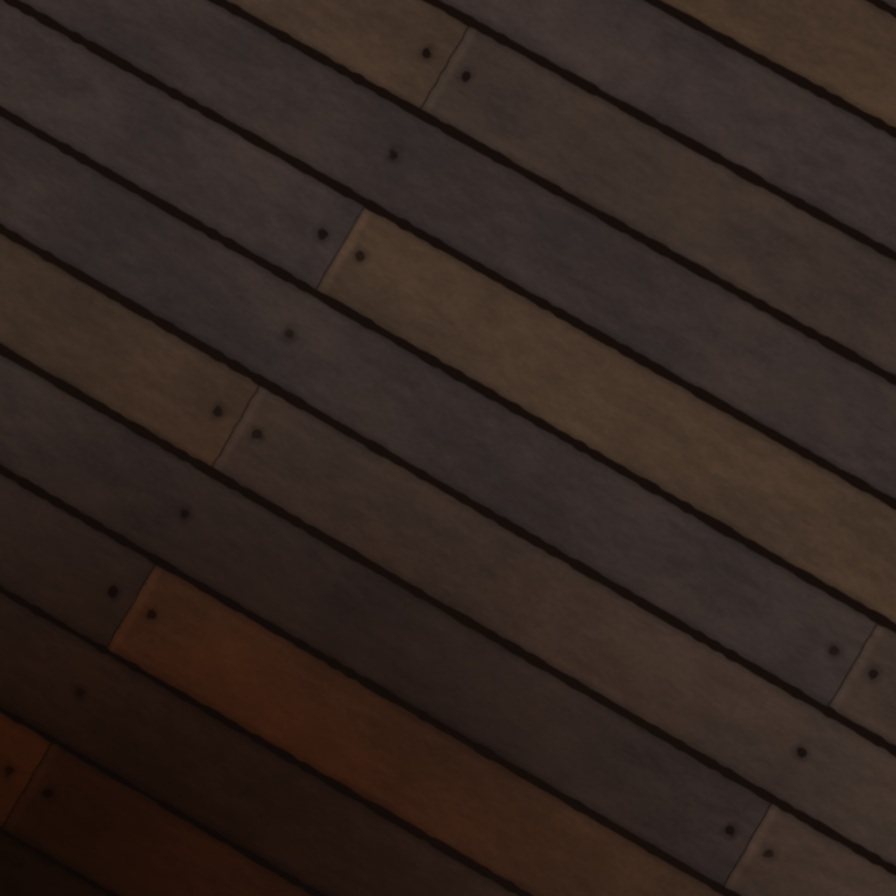
This texture is drawn by a Shadertoy shader. Its source:

```glsl
const float SLOPE = 0.583;         // fall of the boards across the canvas
const float PITCH = 0.1341;        // vertical distance between gaps
const float STRETCH = 1.1575;      // sqrt(1 + SLOPE^2)
const float BEAM_START = 0.467;    // first nailed beam, measured along the boards
const float BEAM_STEP = 0.729;

const vec3 GREY_WOOD = vec3(0.202, 0.168, 0.160);
const vec3 BROWN_WOOD = vec3(0.245, 0.187, 0.145);
const vec3 GAP_COLOR = vec3(0.075, 0.046, 0.034);
const vec3 NAIL_COLOR = vec3(0.085, 0.055, 0.045);

float hash(vec2 p) {
    vec3 q = fract(p.xyx * vec3(0.1031, 0.1030, 0.0973));
    q += dot(q, q.yzx + 33.33);
    return fract((q.x + q.y) * q.z);
}

float noise(vec2 p) {
    vec2 i = floor(p), f = fract(p);
    f = f * f * (3.0 - 2.0 * f);
    float low = mix(hash(i), hash(i + vec2(1, 0)), f.x);
    float high = mix(hash(i + vec2(0, 1)), hash(i + vec2(1, 1)), f.x);
    return mix(low, high, f.y);
}

float fbm(vec2 p) {
    float sum = 0.0, gain = 0.5;
    for (int i = 0; i < 4; i++) {
        sum += gain * noise(p);
        p = mat2(1.6, 1.2, -1.2, 1.6) * p + 7.3;
        gain *= 0.5;
    }
    return sum;
}

// Coverage of a shape with signed distance d and the given edge softness
float cover(float d, float soft) {
    return 1.0 - smoothstep(-soft, soft, d);
}

// x: distance along the boards, y: row number with fraction
vec2 boardSpace(vec2 uv) {
    float down = 1.0 - uv.y, x = uv.x - 0.5;
    float v = down - SLOPE * x;
    v += 0.03 * x * clamp(1.0 - 2.0 * v, 0.0, 1.3);
    return vec2((uv.x + SLOPE * down) / STRETCH, (v - 0.0104) / PITCH);
}

// Even rows are mostly brown, odd rows mostly grey
float boardWarmth(float row, float parity, float side) {
    float swing = cos(1.570796 * row);
    float even = mix(0.5 + 0.4 * swing, 0.7 - 0.25 * swing, side);
    return mix(even, mix(0.1, 0.5, side), parity);
}

// Mottled stains, long fibres and fine pores
vec3 weather(vec3 color, vec2 p, float seed) {
    float stain = fbm(p * vec2(9.0, 16.0) + seed) - 0.47;
    float fibre = fbm(p * vec2(38.0, 110.0) + seed) - 0.47;
    float pore = noise(p * vec2(190.0, 260.0)) - 0.5;
    color *= 1.0 + 0.24 * stain + 0.20 * fibre + 0.07 * pore;
    return color + vec3(0.022, 0.008, -0.006) * stain;
}

// Warm, dim falloff toward the lower left corner
vec3 shade(vec3 color, vec2 uv, float warmth) {
    float dim = 1.0 - smoothstep(0.12, 0.82, length(uv * vec2(0.8, 1.2)));
    vec3 tint = mix(vec3(0.55, 0.34, 0.21), vec3(0.86, 0.48, 0.25), warmth);
    float corner = 1.0 - smoothstep(0.0, 0.3, length(uv));
    color *= mix(vec3(1.0), tint, dim);
    return color * (1.0 - 0.3 * corner) * (0.93 + 0.1 * smoothstep(0.2, 1.3, uv.x + uv.y));
}

void mainImage(out vec4 fragColor, in vec2 fragCoord) {
    vec2 uv = fragCoord / iResolution.xy;
    float pixel = 1.0 / min(iResolution.x, iResolution.y);
    vec2 b = boardSpace(uv);
    float row = floor(b.y), across = fract(b.y);
    float width = PITCH / STRETCH;
    float parity = mod(row, 2.0);
    vec2 p = vec2(b.x, b.y * width);

    // Boards, staggered by one beam on every other row
    float run = (b.x - BEAM_START - BEAM_STEP * parity) / (2.0 * BEAM_STEP);
    float side = floor(run) + 1.0;
    float seed = hash(vec2(row + 20.0, side + 5.0));
    float warmth = boardWarmth(row, parity, side);
    vec3 color = mix(GREY_WOOD, BROWN_WOOD, warmth) * (0.95 + 0.1 * seed);
    color = weather(color, p, seed * 40.0);

    // Butt joints with a pale worn end
    float joint = (run - round(run)) * 2.0 * BEAM_STEP;
    joint += 0.002 * (noise(p * 90.0) - 0.5);
    color *= 1.0 + 0.13 * cover(abs(joint - 0.007) - 0.004, 0.004);
    color *= 1.0 - 0.32 * cover(abs(joint) - 0.0011, pixel + 0.0006);

    // Nails: a pair beside each joint, a single one elsewhere on the beams
    float beam = round((b.x - BEAM_START) / BEAM_STEP);
    float fromBeam = b.x - BEAM_START - beam * BEAM_STEP;
    float paired = 1.0 - mod(row + beam, 2.0);
    vec2 nail = vec2(abs(fromBeam) - 0.025 * paired, (across - 0.47) * width);
    float nailSeed = hash(vec2(row + 31.0, beam * 2.0 + step(0.0, fromBeam) * paired + 9.0));
    float nailDist = length(nail) + 0.003 * (noise(p * 180.0) - 0.5);
    color *= 1.0 - 0.22 * cover(nailDist - 0.009, 0.006);
    color = mix(color, NAIL_COLOR, (0.35 + 0.6 * nailSeed) * cover(nailDist - 0.0052, pixel + 0.001));

    color = shade(color, uv, warmth);

    // Ragged gaps, narrower toward the lower left
    float edge = min(across, 1.0 - across) * width;
    float ragged = 0.0022 * (noise(vec2(b.x * 95.0, round(b.y) * 5.0)) - 0.5);
    float halfGap = mix(0.0028, 0.0047, smoothstep(0.1, 0.6, length(uv))) + ragged;
    color *= 1.0 - 0.2 * cover(edge - 0.008, 0.006);
    vec3 gap = GAP_COLOR * mix(0.6, 1.0, smoothstep(0.1, 0.7, length(uv)));
    color = mix(color, gap, 0.95 * cover(edge - halfGap, pixel + 0.0008));

    fragColor = vec4(color, 1.0);
}
```
